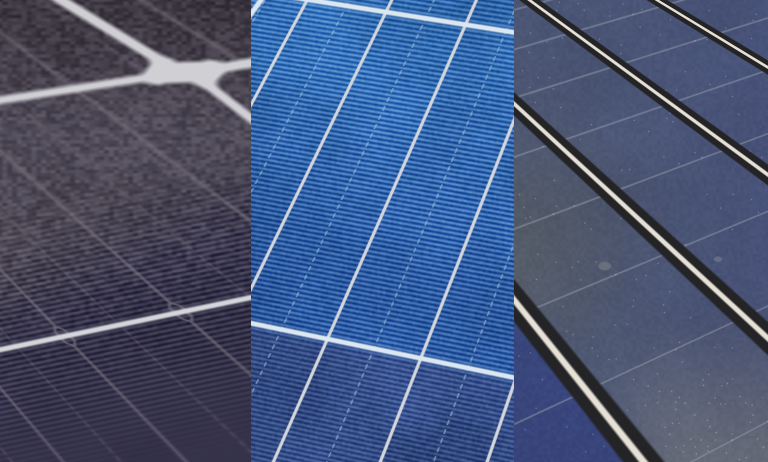
A Shadertoy shader for this texture:

```glsl
#define ASPECT 1.67
#define LEFT_SEAM 0.5457
#define RIGHT_SEAM 1.1174
#define FINGERS 70.0
#define DARK_FINGERS 88.0
#define FINGER_GAIN 0.95
#define CLOUD_GAIN 0.45
#define DUST_GRID 75.0
#define SILVER vec3(0.83, 0.84, 0.86)

float hash(vec2 p) {
    vec3 q = fract(p.xyx * 0.1031);
    q += dot(q, q.yzx + 33.33);
    return fract((q.x + q.y) * q.z);
}

float noise(vec2 p) {
    vec2 i = floor(p), f = fract(p);
    f = f * f * (3.0 - 2.0 * f);
    return mix(mix(hash(i), hash(i + vec2(1, 0)), f.x),
               mix(hash(i + vec2(0, 1)), hash(i + vec2(1, 1)), f.x), f.y);
}

float fbm(vec2 p) {
    float sum = 0.0, amp = 0.5;
    for (int i = 0; i < 4; i++) {
        sum += amp * noise(p);
        p = p * 2.03 + 7.1;
        amp *= 0.5;
    }
    return sum;
}

float segment(vec2 p, vec2 a, vec2 b) {
    vec2 d = b - a;
    return length(p - a - d * clamp(dot(p - a, d) / dot(d, d), 0.0, 1.0));
}

float smoothMin(float a, float b, float k) {
    float h = max(k - abs(a - b), 0.0) / k;
    return min(a, b) - h * h * k * 0.25;
}

float stroke(float d, float halfWidth, float soft) {
    float s = max(soft, 0.8 / iResolution.y);
    return 1.0 - smoothstep(halfWidth - s, halfWidth + s, abs(d));
}

float toNearest(float x) { return x - round(x); }

float ripple(float x) { return 0.5 + 0.5 * cos(6.2832 * x); }

// Dark cells with a blurred far frame
vec3 darkPanel(vec2 p) {
    float gap = p.y - 0.757 + 0.207 * p.x;
    float focus = smoothstep(0.36, 0.06, abs(gap + 0.02));
    float cloud = fbm(p * 7.0);
    float grain = noise(p * vec2(95.0, 140.0)) - 0.5;
    vec3 col = mix(vec3(0.23, 0.21, 0.25), vec3(0.30, 0.28, 0.33),
                   smoothstep(0.0, 0.3, p.y));
    col = mix(col, vec3(0.20, 0.19, 0.28), smoothstep(-0.3, 0.0, gap + 0.2 * p.x - 0.05));
    col *= 0.92 + 0.2 * cloud;
    col += grain * 0.13 * smoothstep(0.25, -0.2, gap);
    col += vec3(0.13, 0.12, 0.15) * focus * (ripple(gap * DARK_FINGERS) - 0.45);

    // Converging bus bars, split in two where they cross the gap
    float spacing = 0.2565 + 0.14 * p.x;
    float bar = (p.y - 0.326 - 0.89 * p.x) / spacing;
    float d = abs(toNearest(bar)) * spacing * 0.72;
    float split = 0.009 * smoothstep(0.028, 0.012, abs(gap));
    float blur = mix(0.007, 0.003, focus);
    col = mix(col, vec3(0.49, 0.46, 0.51), 0.6 * stroke(d - split, 0.003, blur));
    float thin = abs(toNearest(bar - 0.5)) * spacing * 0.72;
    float dash = 0.35 + 0.65 * ripple(gap * 45.0);
    col = mix(col, vec3(0.48, 0.45, 0.50), 0.4 * dash * stroke(thin, 0.002, blur));
    col = mix(col, SILVER, stroke(gap, 0.006, 0.004));

    // Four arms meeting in a soft star
    float frame = segment(p, vec2(0.345, 0.158), vec2(0.455, 0.155)) - 0.022;
    frame = smoothMin(frame, segment(p, vec2(0.10, -0.02), vec2(0.36, 0.138)) - 0.010, 0.025);
    frame = smoothMin(frame, segment(p, vec2(-0.02, 0.22), vec2(0.34, 0.165)) - 0.008, 0.025);
    frame = smoothMin(frame, segment(p, vec2(0.46, 0.151), vec2(0.58, 0.13)) - 0.010, 0.025);
    frame = smoothMin(frame, segment(p, vec2(0.44, 0.175), vec2(0.57, 0.275)) - 0.009, 0.025);
    return mix(col, vec3(0.81, 0.81, 0.83), 1.0 - smoothstep(-0.006, 0.007, frame));
}

// Blue cells with fine fingers and slanted bus bars
vec3 bluePanel(vec2 p) {
    float top = 0.158 * (p.x - 0.674);
    float bottom = 0.70 + 0.206 * (p.x - 0.548);
    float v = (p.y - top) / (bottom - top);
    float cloud = fbm(p * 6.0 + 3.0);
    vec3 base = mix(vec3(0.10, 0.33, 0.64), vec3(0.08, 0.25, 0.55), smoothstep(0.0, 0.6, p.y));
    base = mix(base, vec3(0.14, 0.23, 0.46), smoothstep(0.98, 1.03, v));
    base *= 0.78 + CLOUD_GAIN * cloud;
    vec3 shine = mix(vec3(0.42, 0.65, 0.86), vec3(0.36, 0.55, 0.78), smoothstep(0.2, 0.9, v));
    shine = mix(shine, vec3(0.34, 0.45, 0.67), smoothstep(0.98, 1.03, v));
    float finger = ripple(v * FINGERS);
    vec3 col = mix(base, shine, FINGER_GAIN * finger * (0.45 + 0.6 * cloud));
    col += 0.07 * (noise(p * 170.0) - 0.5);

    float spacing = 0.184 + 0.0484 * p.y;
    float bar = (p.x - 0.852 + 0.49 * p.y) / spacing;
    float dash = smoothstep(0.25, 0.55, ripple(v * FINGERS * 0.5));
    float thin = toNearest(bar - 0.5) * spacing * 0.91;
    col = mix(col, vec3(0.66, 0.76, 0.87), 0.6 * dash * stroke(thin, 0.0016, 0.002));
    col = mix(col, SILVER, stroke(toNearest(bar) * spacing * 0.91, 0.0034, 0.002));
    float gap = min(abs(p.y - top), abs(p.y - bottom)) * 0.98;
    gap = min(gap, segment(p, vec2(0.535, 0.045), vec2(0.575, -0.01)));
    return mix(col, vec3(0.86, 0.91, 0.95), stroke(gap, 0.0055, 0.003));
}

// Dusty glass between rails that share a vanishing point
vec3 dustyPanel(vec2 p) {
    float depth = p.y + 0.976;
    float rail = (1.655 - (p.x + 0.187) / depth) / 0.284;
    float side = (p.x - RIGHT_SEAM) / (ASPECT - RIGHT_SEAM);
    vec3 col = mix(vec3(0.29, 0.33, 0.45), vec3(0.28, 0.32, 0.47), side);
    vec2 away = p - vec2(1.12, 0.54);
    float haze = exp(-16.0 * dot(away, away));
    col = mix(col, vec3(0.33, 0.36, 0.41), haze);
    float glare = smoothstep(0.6, 1.02, p.y) * smoothstep(0.1, 0.7, side);
    col = mix(col, vec3(0.39, 0.41, 0.46), glare);
    col = mix(col, vec3(0.22, 0.27, 0.48), smoothstep(2.98, 3.02, rail));
    col *= 0.93 + 0.14 * fbm(p * 7.0);
    col += 0.03 * (noise(p * 150.0) - 0.5);

    // Cross seams, spaced in perspective
    float x = p.x - 1.304;
    float row = (p.y + 0.28 * x) / (1.0 - 0.221 * x) + 0.404;
    float seam = toNearest(log(max(row, 0.01) / 1.013) / 0.199) * 0.199 * row * 0.92;
    col = mix(col, vec3(0.55, 0.58, 0.64), 0.6 * stroke(seam, 0.0018, 0.002));

    // Dust and dried drops
    vec2 cell = floor(p * DUST_GRID);
    vec2 spot = vec2(hash(cell + 5.0), hash(cell + 19.0)) * 0.6 + 0.2;
    float speck = stroke(length(fract(p * DUST_GRID) - spot) / DUST_GRID, 0.0014, 0.001);
    col += 0.17 * speck * step(0.95 - 0.12 * glare, hash(cell));
    float drop = min(length((p - vec2(1.315, 0.576)) * vec2(0.65, 1.0)),
                     length((p - vec2(1.561, 0.561)) * vec2(0.7, 1.0)) + 0.003);
    col = mix(col, vec3(0.48, 0.50, 0.53), 0.6 * stroke(drop, 0.009, 0.002));

    float d = toNearest(rail) * 0.284 * 0.68;
    col = mix(col, vec3(0.14, 0.14, 0.15), stroke(d, 0.0155, 0.002));
    return mix(col, vec3(0.90, 0.88, 0.84), stroke(d, 0.0034, 0.0015));
}

void mainImage(out vec4 fragColor, in vec2 fragCoord) {
    vec2 uv = fragCoord / iResolution.xy;
    vec2 p = vec2(uv.x * ASPECT, 1.0 - uv.y);
    float aa = 0.5 / iResolution.y;
    vec3 col = mix(darkPanel(p), bluePanel(p), smoothstep(-aa, aa, p.x - LEFT_SEAM));
    col = mix(col, dustyPanel(p), smoothstep(-aa, aa, p.x - RIGHT_SEAM));
    fragColor = vec4(clamp(col, 0.0, 1.0), 1.0);
}
```
